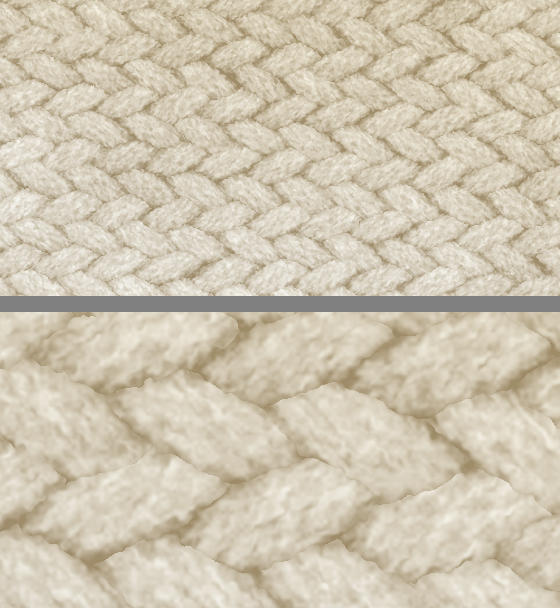
Top, the full canvas; bottom, a detail of the centre.
This texture is drawn by a Shadertoy shader. Its source:

```glsl
// Cream wool basket weave: rows of padded strand lobes lean alternately left and
// right, each row offset by half a lobe. The highest lobe at a point wins, and its
// own axes carry streaky fibre noise; height gives soft light and dark creases.

float hash(vec2 p) {
    p = fract(p * vec2(0.1031, 0.1137));
    p += dot(p, p.yx + 33.33);
    return fract((p.x + p.y) * p.x * 17.0);
}

float noise(vec2 p) {
    vec2 i = floor(p), f = fract(p);
    f = f * f * (3.0 - 2.0 * f);
    float low = mix(hash(i), hash(i + vec2(1, 0)), f.x);
    float high = mix(hash(i + vec2(0, 1)), hash(i + vec2(1, 1)), f.x);
    return mix(low, high, f.y);
}

// Height of one lobe, from 1 at its crown to below 0 outside
float lobeHeight(vec2 local, float lean) {
    float along = abs(local.x + 0.7 * lean * local.y) / 0.6;
    float across = abs(local.y) / 0.33;
    return 1.0 - pow(along, 3.2) - pow(across, 2.5);
}

// Dark crease to cream to bright wool
vec3 woolColor(float tone) {
    vec3 crease = vec3(0.62, 0.55, 0.42);
    vec3 cream = vec3(0.82, 0.785, 0.715);
    vec3 bright = vec3(0.96, 0.955, 0.93);
    return mix(mix(crease, cream, clamp(tone * 2.0, 0.0, 1.0)),
               bright, clamp(tone * 2.0 - 1.0, 0.0, 1.0));
}

void mainImage(out vec4 fragColor, in vec2 fragCoord) {
    vec2 uv = fragCoord / iResolution.xy;
    vec2 p = fragCoord / iResolution.x * 10.6;

    // Slightly tilted weave with a loose hand-made drift and fuzzy outlines
    vec2 q = p - vec2(4.87, 2.98);
    q += vec2(0.06 * -q.y, 0.06 * q.x);
    q += 0.08 * (vec2(noise(p * 0.7 + 20.0), noise(p * 0.7 + 50.0)) - 0.5);
    q += 0.045 * (vec2(noise(p * 19.0 + 40.0), noise(p * 19.0 + 90.0)) - 0.5);

    // Find the topmost lobe among the neighbours
    float height = -1.0, lift = 0.0, seed = 0.0, leaning = 1.0;
    vec2 strand = vec2(0.0);
    for (int j = -1; j <= 1; j++) {
        float row = floor(q.y / 0.515 + 0.5) + float(j);
        float odd = mod(row, 2.0);
        float lean = odd * 2.0 - 1.0;
        for (int i = -1; i <= 1; i++) {
            float column = floor(q.x - 0.5 * odd + 0.5) + float(i);
            vec2 id = vec2(column, row) + 60.0;
            vec2 jitter = vec2(hash(id), hash(id + 31.0)) - 0.5;
            vec2 d = q - vec2(column + 0.5 * odd, row * 0.515) - 0.07 * jitter;
            float angle = lean * (0.61 + 0.16 * (hash(id + 67.0) - 0.5));
            vec2 axis = vec2(cos(angle), sin(angle));
            vec2 local = vec2(dot(d, axis), dot(d, vec2(-axis.y, axis.x)));
            float h = lobeHeight(local, lean) + 0.1 * (hash(id + 11.0) - 0.5);
            if (h > height) {
                height = h;
                strand = local;
                lift = d.y;
                seed = hash(id + 5.0);
                leaning = lean;
            }
        }
    }

    // Long fibres and short twisted stitches follow the strand
    vec2 twist = vec2(strand.x + 0.35 * leaning * strand.y, strand.y - 0.18 * strand.x * leaning);
    float fibre = noise(twist * vec2(8.0, 25.0) + seed * 70.0 + 40.0) - 0.5;
    float stitch = noise(twist * vec2(15.0, 21.0) + seed * 40.0 + 90.0) - 0.5;
    float fuzz = noise(p * 34.0) - 0.5;

    // Rounded shading, light from above, and uneven brightness between lobes
    float tone = 0.06 + 0.6 * smoothstep(-0.1, 0.85, height);
    tone += 0.34 * lift + 0.34 * fibre + 0.28 * stitch + 0.18 * fuzz;
    tone += 0.1 * (seed - 0.5) + 0.2 * (noise(p * 0.5 + 8.0) - 0.5);
    tone += 0.14 * (0.5 - uv.y);

    // Warmer wool towards the top and right
    float warmth = smoothstep(0.2, 1.0, uv.y * 0.75 + uv.x * 0.35);
    vec3 color = woolColor(tone) * mix(vec3(1.0), vec3(1.0, 0.987, 0.945), warmth);
    fragColor = vec4(color, 1.0);
}
```
